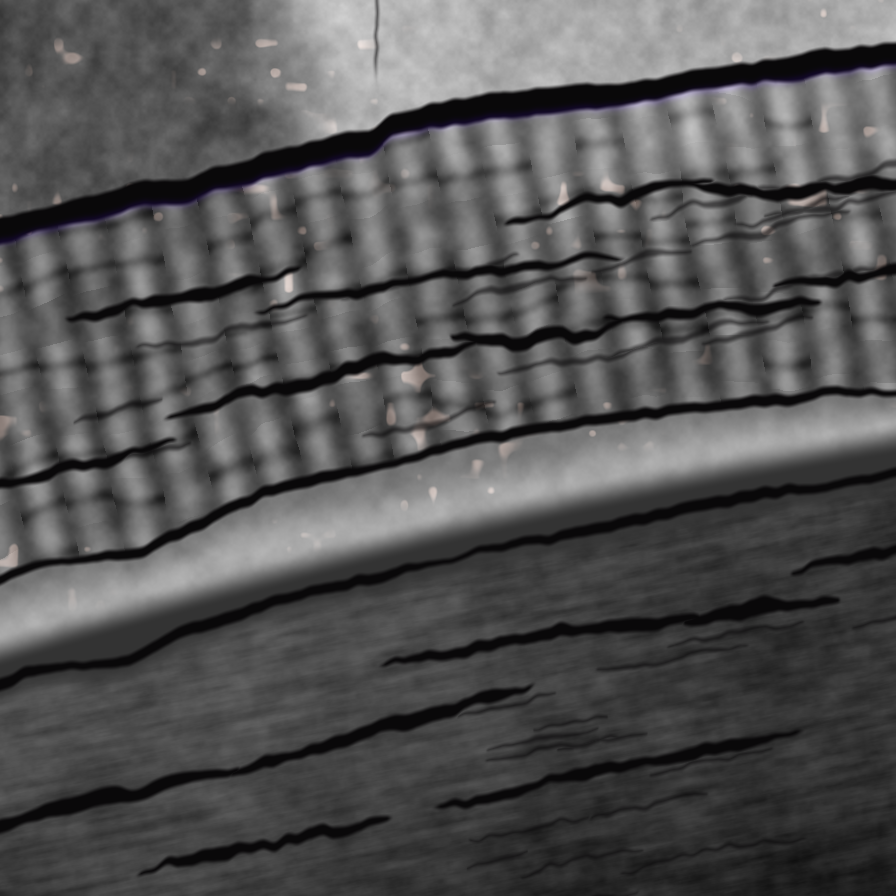
Give the GLSL for this texture, as a WebGL 2 fragment shader.

```glsl
#version 300 es
precision highp float;
// Weathered rubber: smooth shoulder, ribbed strip, pale ridge and dark wall.
// Height curves split the zones, noise shades them, tapered jagged strokes crack them.
uniform vec2 u_resolution;
out vec4 fragColor;

float hash(vec2 p) {
  vec3 q = fract(p.xyx * .1031);
  q += dot(q, q.yzx + 33.33);
  return fract((q.x + q.y) * q.z);
}
float noise(vec2 p) {
  vec2 i = floor(p), f = fract(p);
  f = f * f * (3. - 2. * f);
  return mix(mix(hash(i), hash(i + vec2(1, 0)), f.x),
             mix(hash(i + vec2(0, 1)), hash(i + vec2(1, 1)), f.x), f.y);
}
// Layered noise, centred on zero
float fbm(vec2 p) {
  float sum = -.47, amp = .5;
  for (int i = 0; i < 4; i++) {
    sum += amp * noise(p);
    p = p * 2.03 + 7.1;
    amp *= .5;
  }
  return sum;
}
float bump(float x, float center, float width) {
  float d = (x - center) / width;
  return exp(-d * d);
}
// Rising curve with an arched middle
float arch(float x, float y0, float rise, float bow) {
  return y0 + rise * x + bow * x * (1. - x);
}
float jag(float x, float seed) {
  return .012 * noise(vec2(x * 26., seed)) + .006 * noise(vec2(x * 75., seed + 9.)) - .009;
}
// Dark band around a distance of zero
float stroke(float d, float halfWidth) {
  return 1. - smoothstep(halfWidth - .003, halfWidth + .0035, abs(d));
}
// Adds a tapered crack from ends.xy to ends.zw
void cut(inout float dark, vec2 p, vec4 ends, float bow, float width) {
  float t = (p.x - ends.x) / (ends.z - ends.x);
  float mid = clamp(4. * t * (1. - t), 0., 1.);
  float y = mix(ends.y, ends.w, t) + bow * mid + jag(p.x, ends.x * 91. + ends.y * 57.);
  float w = width * sqrt(mid) * (.6 + .8 * noise(vec2(p.x * 40., ends.y * 80.)));
  dark = max(dark, stroke(p.y - y, w) * smoothstep(0., .12, mid));
}
// Short hashed cracks inside a sloping box
float scatter(vec2 p, vec2 lo, vec2 hi, float seed, float width) {
  float dark = 0.;
  for (int i = 0; i < 16; i++) {
    float k = float(i) + seed;
    vec2 a = mix(lo, hi, vec2(hash(vec2(k, 1.7)), hash(vec2(k, 8.3))));
    a.y += .2 * a.x;
    float len = .07 + .16 * hash(vec2(k, 4.9));
    cut(dark, p, vec4(a, a + len * vec2(1, .21)), 0., width);
  }
  return dark;
}
// Leaning ribs broken into cells; v runs up the strip
float ribbedTone(vec2 p, float v) {
  float u = (p.x + .2 * p.y + .012 * fbm(p * 11.)) / .054;
  float row = v * 7. + .5 * hash(vec2(floor(u), 3)) + .7 * noise(p * 9.);
  float rib = .5 + .5 * cos(6.2832 * (fract(u) - .45));
  float cell = hash(floor(vec2(u, row)));
  float seam = bump(fract(row), .5, .13) * step(.45, cell);
  float tone = mix(.27, .55, rib * (.65 + .35 * noise(p * 30.)));
  tone += .1 * (cell - .5) * rib - .13 * seam + .22 * fbm(p * 38.);
  return tone + .15 * smoothstep(.35, 1., v) * smoothstep(.1, .8, p.x);
}

void main() {
  vec2 p = gl_FragCoord.xy / u_resolution;
  float x = p.x, grain = fbm(p * 55.), cloud = fbm(p * 8.);

  // Signed heights above the zone boundaries
  float step1 = smoothstep(.41, .44, x) * (1. - smoothstep(.45, .72, x));
  float top = p.y - arch(x, .74, .2, .07) - .018 * step1 + .007 * bump(x, .205, .02) - .5 * jag(x, 2.);
  float base = p.y - arch(x, .355, .21, .16) + .022 * bump(x, .17, .08) - .6 * jag(x, 5.);
  float ridge = p.y - arch(x, .28, .238, .07);
  float groove = p.y - arch(x, .238, .235, .08) + .022 * bump(x, .135, .05) - .6 * jag(x, 8.);

  // Zone tones, blended from the wall upward
  float shoulder = mix(.31, .66, smoothstep(.2, .5, x + .25 * (p.y - .9) + .2 * cloud));
  shoulder += .22 * cloud + .2 * grain + .07 * bump(x, .38, .05);
  float across = clamp(ridge / (ridge - base), 0., 1.);
  float band = mix(.66, .46, smoothstep(.2, .9, across + .3 * cloud)) + .12 * grain;
  float wall = .29 - .11 * smoothstep(.2, 1., x) * (1. - .7 * p.y) - .06 * (1. - smoothstep(0., .2, p.y));
  wall += .13 * cloud + .1 * grain + .15 * fbm(vec2(x * 18., (p.y - .2 * x) * 110.));
  wall = mix(.2, wall, smoothstep(0., .03, -groove));
  float tone = mix(wall, band, smoothstep(-.025, .012, ridge));
  tone = mix(tone, ribbedTone(p, base / (base - top)), smoothstep(-.004, .004, base));
  tone = mix(tone, shoulder, smoothstep(-.003, .003, top));

  // Long cracks on the boundaries
  float dark = stroke(top, .011 + .004 * noise(vec2(x * 20., 1)));
  dark = max(dark, stroke(base, .003 + .004 * noise(vec2(x * 14., 4))));
  dark = max(dark, stroke(groove, .002 + .005 * noise(vec2(x * 12., 6))));
  // Cracks across the ribs
  cut(dark, p, vec4(.07, .648, .34, .702), -.008, .006);
  cut(dark, p, vec4(.28, .656, .7, .716), .002, .005);
  cut(dark, p, vec4(.56, .75, .8, .796), .006, .005);
  cut(dark, p, vec4(.75, .798, 1.04, .808), -.016, .007);
  cut(dark, p, vec4(.18, .536, .55, .623), .001, .006);
  cut(dark, p, vec4(.5, .622, .7, .638), -.009, .006);
  cut(dark, p, vec4(.67, .645, .92, .662), .002, .006);
  cut(dark, p, vec4(-.05, .453, .2, .508), -.004, .005);
  cut(dark, p, vec4(.86, .678, 1.06, .703), 0., .005);
  // Cracks along the wall
  cut(dark, p, vec4(-.1, .045, .275, .139), .009, .008);
  cut(dark, p, vec4(.25, .133, .6, .238), 0., .008);
  cut(dark, p, vec4(.42, .256, .81, .312), .008, .007);
  cut(dark, p, vec4(.76, .303, .94, .331), .003, .008);
  cut(dark, p, vec4(.48, .1, .9, .182), 0., .007);
  cut(dark, p, vec4(.15, .024, .44, .087), -.001, .006);
  cut(dark, p, vec4(.88, .364, 1.08, .4), 0., .005);
  // Fine scattered cracks and the upright split
  dark = max(dark, .6 * scatter(p, vec2(.45, -.15), vec2(.95, .14), 3., .002));
  dark = max(dark, .55 * scatter(p, vec2(0, .43), vec2(.9, .62), 40., .003));
  dark = max(dark, .7 * stroke(x - .422 - .6 * jag(p.y, 3.), .001) * smoothstep(.9, .94, p.y));

  // Warm flecks, crack colour and violet fringe
  float fleck = smoothstep(.76, .9, noise(p * 62.)) * smoothstep(.5, .75, noise(p * 13. + 5.));
  vec3 color = tone + fleck * vec3(.24, .19, .17) * smoothstep(0., .03, ridge);
  color = mix(color, vec3(.035, .03, .035), dark);
  color += vec3(.03, 0, .11) * bump(top, -.013, .005);
  fragColor = vec4(clamp(color, 0., 1.), 1);
}
```
